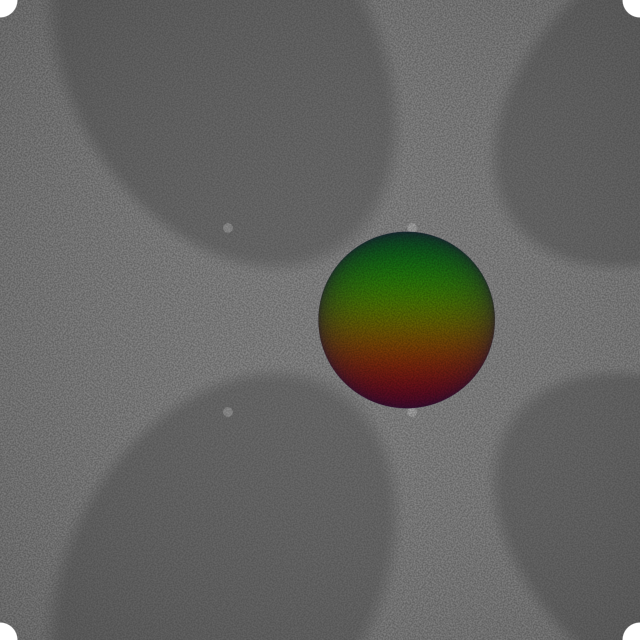
A WebGL 2 fragment shader for this background:

```glsl
#version 300 es
precision highp float;
// A rainbow-shaded ball on a grainy grey ground with soft mirrored shadows and small dots.

#define BALL_CENTER vec2(0.6354, 0.5)
#define BALL_RADIUS 0.138
#define DOT_OFFSET 0.1438
#define DOT_RADIUS 0.0075
#define CORNER_RADIUS 0.0273
#define GROUND_LIGHT 0.468
#define VIGNETTE 0.13
#define SHADOW_DIM 0.825
#define GRAIN_SCALE 371.0
#define GRAIN_AMOUNT 0.24

uniform vec2 u_resolution;
out vec4 fragColor;

vec2 hashGradient(vec2 cell) {
  vec3 h = fract(cell.xyx * vec3(0.1031, 0.1030, 0.0973));
  h += dot(h, h.yzx + 33.33);
  float angle = 6.2832 * fract((h.x + h.y) * h.z);
  return vec2(cos(angle), sin(angle));
}

float gradientNoise(vec2 p) {
  vec2 cell = floor(p), f = fract(p);
  vec2 w = f * f * f * (f * (f * 6.0 - 15.0) + 10.0);
  vec2 e = vec2(0.0, 1.0);
  float a = dot(hashGradient(cell), f);
  float b = dot(hashGradient(cell + e.yx), f - e.yx);
  float c = dot(hashGradient(cell + e.xy), f - e.xy);
  float d = dot(hashGradient(cell + e.yy), f - e.yy);
  return mix(mix(a, b, w.x), mix(c, d, w.x), w.y);
}

// Coverage of a slanted ellipse; extent is its half width and half height
float softEllipse(vec2 p, vec2 center, vec2 extent, float slant, float blur) {
  vec2 u = (p - center) / extent;
  float k = (dot(u, u) - 2.0 * slant * u.x * u.y) / (1.0 - slant * slant);
  float d = (sqrt(k) - 1.0) * extent.x;
  return 1.0 - smoothstep(-blur, blur, d);
}

float disc(vec2 offset, float radius, float pixel) {
  return 1.0 - smoothstep(-0.75 * pixel, 0.75 * pixel, length(offset) - radius);
}

vec3 ballColor(vec2 n) {
  float facing = sqrt(max(0.0, 1.0 - dot(n, n)));
  float red = 0.22 + 0.2 * cos(2.094 * (n.y + 0.5));
  float green = 0.21 + 0.2 * cos(2.1 * (n.y - 0.42));
  float blue = 0.01 + 0.1 * n.y * n.y;
  float rim = 0.75 * pow(1.0 - facing, 1.5);
  return mix(vec3(red, green, blue), vec3(0.11, 0.07, 0.2), rim);
}

void main() {
  vec2 p = gl_FragCoord.xy / u_resolution;
  float pixel = 1.0 / min(u_resolution.x, u_resolution.y);

  // Lit ground, darker toward the corners
  vec2 fromLight = p - vec2(0.54, 0.5);
  float ground = GROUND_LIGHT - VIGNETTE * dot(fromLight, fromLight);

  // Shadows mirrored across the horizontal midline
  vec2 m = vec2(p.x, abs(p.y - 0.5));
  float blur = 0.014 + 0.02 * m.y;
  float shadow = softEllipse(m, vec2(0.349, 0.4), vec2(0.2695, 0.3164), -0.3, blur);
  shadow = max(shadow, softEllipse(m, vec2(1.091, 0.366), vec2(0.319, 0.2826), 0.4, blur));
  vec3 color = vec3(ground * mix(1.0, SHADOW_DIM, shadow));

  // Four pale dots around the center
  vec2 dotOffset = abs(p - 0.5) - DOT_OFFSET;
  color = mix(color, vec3(1.0), 0.2 * disc(dotOffset, DOT_RADIUS, pixel));

  // Ball
  vec2 toBall = p - BALL_CENTER;
  color = mix(color, ballColor(toBall / BALL_RADIUS), disc(toBall, BALL_RADIUS, pixel));

  // Film grain on a turned lattice
  vec2 grainPos = mat2(0.8, 0.6, -0.6, 0.8) * p * GRAIN_SCALE + 400.0;
  color *= 1.0 + GRAIN_AMOUNT * (1.0 - 0.35 * shadow) * gradientNoise(grainPos);

  // White corner discs
  color = mix(color, vec3(1.0), disc(0.5 - abs(p - 0.5), CORNER_RADIUS, pixel));
  fragColor = vec4(color, 1.0);
}
```
